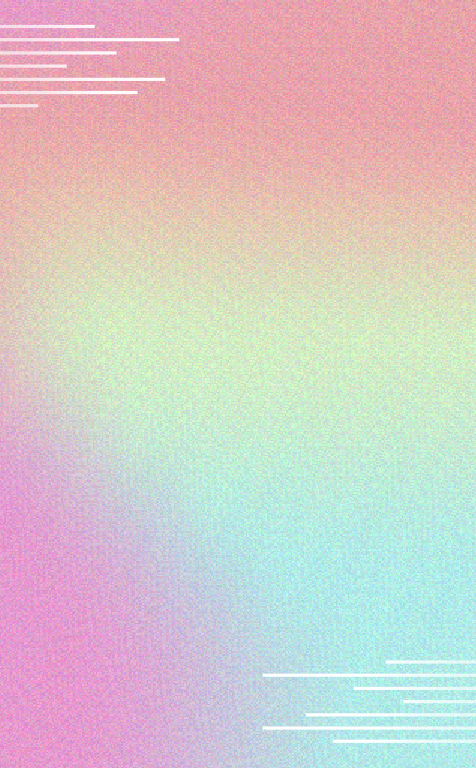
Give the GLSL for this background, as a WebGL 2 fragment shader.

```glsl
#version 300 es
precision highp float;
// Pastel holographic backdrop: a vertical colour ramp with soft pink glows
// at the left, covered by coloured film grain. Two stacks of thin white
// bars grow from the upper left and lower right edges.

uniform vec2 u_resolution;
out vec4 fragColor;

const vec3 ROSE  = vec3(0.91, 0.64, 0.67);
const vec3 PEACH = vec3(0.905, 0.76, 0.69);
const vec3 LIME  = vec3(0.83, 0.93, 0.77);
const vec3 AQUA  = vec3(0.69, 0.92, 0.91);
const vec3 PINK  = vec3(0.90, 0.60, 0.81);

const float GRAIN_ROWS = 512.0;
const float GRAIN_AMOUNT = 0.145;
const float BAR_SPACING = 0.0172;
const float BAR_HALF = 0.0021;

float hash(vec2 p) {
    return fract(sin(dot(p, vec2(127.1, 311.7))) * 43758.5453);
}

// Vertical ramp; depth runs from 0 at the top to 1 at the bottom.
vec3 ramp(float depth) {
    vec3 c = mix(ROSE, PEACH, smoothstep(0.12, 0.30, depth));
    c = mix(c, LIME, smoothstep(0.22, 0.46, depth));
    return mix(c, AQUA, smoothstep(0.42, 0.77, depth));
}

// Share of the left-hand glow, whose border bends right as it descends.
float sideGlow(vec2 p) {
    float bend = smoothstep(0.40, 0.92, p.y);
    float border = 0.46 * bend;
    float softness = mix(0.24, 0.34, bend);
    return 1.0 - smoothstep(border - softness, border + softness, p.x);
}

vec3 backdrop(vec2 p) {
    float tilt = 0.035 * (p.x - 0.5) * (1.0 - smoothstep(0.3, 0.5, p.y));
    vec3 c = ramp(p.y - tilt);
    vec3 side = mix(ROSE, PINK, smoothstep(0.28, 0.62, p.y));
    c = mix(c, side, sideGlow(p));
    // Pink corner at the upper left
    vec2 q = p / vec2(0.42, 0.08);
    return mix(c, PINK, 0.8 * exp(-dot(q, q)));
}

// Independent noise per channel, centred on zero.
vec3 grain(vec2 cell) {
    return vec3(hash(cell), hash(cell + 37.3), hash(cell + 91.7)) - 0.5;
}

// Coverage of seven bars; p.x is the distance from their anchoring edge.
float bars(vec2 p, float firstDepth, float lengths[7], vec2 pixel) {
    float cover = 0.0;
    for (int i = 0; i < 7; i++) {
        float dy = abs(p.y - firstDepth - float(i) * BAR_SPACING);
        float across = clamp((BAR_HALF - dy) / pixel.y + 0.5, 0.0, 1.0);
        float along = clamp((lengths[i] - p.x) / pixel.x + 0.5, 0.0, 1.0);
        cover = max(cover, across * along);
    }
    return cover * mix(0.65, 0.95, smoothstep(0.0, 0.25, p.x));
}

void main() {
    vec2 uv = gl_FragCoord.xy / u_resolution;
    vec2 pixel = 1.0 / u_resolution;
    vec2 p = vec2(uv.x, 1.0 - uv.y);

    // Gradient and grain
    vec2 cell = floor(gl_FragCoord.xy / u_resolution.y * GRAIN_ROWS);
    vec3 color = backdrop(p) + GRAIN_AMOUNT * grain(cell);

    // Bar stacks
    float upper[7] = float[7](0.199, 0.377, 0.245, 0.14, 0.347, 0.289, 0.08);
    float lower[7] = float[7](0.19, 0.448, 0.257, 0.153, 0.358, 0.448, 0.30);
    float cover = bars(p, 0.0345, upper, pixel);
    cover = max(cover, bars(vec2(1.0 - p.x, p.y), 0.862, lower, pixel));
    color = mix(color, vec3(1.0), cover);

    fragColor = vec4(clamp(color, 0.0, 1.0), 1.0);
}
```
